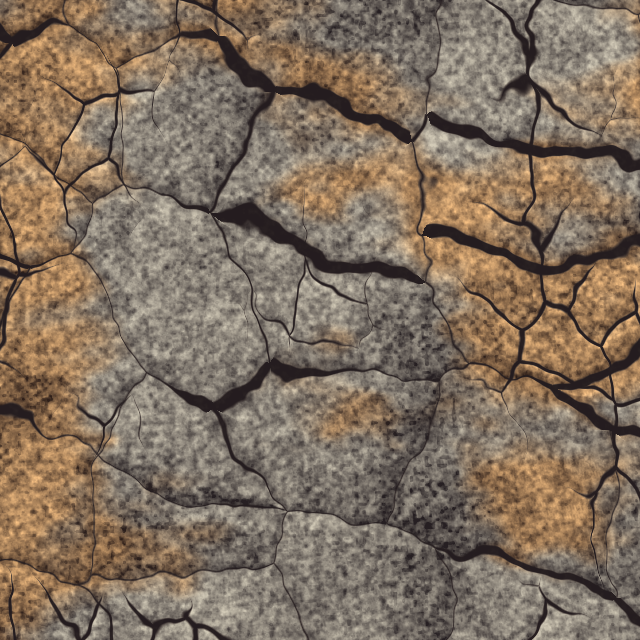
Give the GLSL for this texture, as a Shadertoy shader.

```glsl
// Weathered granite cliff: sunlit speckled blocks split by dark, irregular cracks.

const vec3 SHADOW  = vec3(0.13, 0.10, 0.11);
const vec3 SUNLIT  = vec3(0.74, 0.68, 0.60);
const vec3 OCHRE   = vec3(1.16, 0.98, 0.76);
const vec3 LICHEN  = vec3(0.96, 1.00, 1.03);
const vec2 SUN_DIR = vec2(-0.35, 0.94);

struct Rock {
    float height;   // relief of the surface
    float open;     // 0 inside a crack, 1 on solid stone
    float rim;      // 0 beside a wide crack, 1 away from it
    float id;       // random value of the block
};

float hash(vec2 p) {
    return fract(sin(dot(p, vec2(127.1, 311.7))) * 43758.5453);
}

vec2 hash2(vec2 p) {
    return vec2(hash(p), hash(p + 41.3));
}

float noise(vec2 p) {
    vec2 i = floor(p), f = fract(p);
    f = f * f * (3.0 - 2.0 * f);
    float low  = mix(hash(i), hash(i + vec2(1, 0)), f.x);
    float high = mix(hash(i + vec2(0, 1)), hash(i + vec2(1, 1)), f.x);
    return mix(low, high, f.y);
}

float fbm(vec2 p, int octaves) {
    float sum = 0.0, amp = 0.5, total = 0.0;
    for (int i = 0; i < octaves; i++) {
        sum += amp * noise(p);
        total += amp;
        amp *= 0.55;
        p = mat2(1.6, 1.2, -1.2, 1.6) * p + 5.7;
    }
    return sum / total;
}

// Returns border distance, cell random value and how level the border runs.
vec3 voronoi(vec2 p) {
    vec2 cell = floor(p), f = fract(p), nearCell, nearVec;
    float best = 9.0;
    for (int y = -1; y <= 1; y++)
    for (int x = -1; x <= 1; x++) {
        vec2 g = vec2(x, y);
        vec2 r = g + 0.1 + 0.8 * hash2(cell + g) - f;
        float d = dot(r, r);
        if (d < best) { best = d; nearCell = g; nearVec = r; }
    }
    float border = 9.0, level = 0.0;
    for (int y = -2; y <= 2; y++)
    for (int x = -2; x <= 2; x++) {
        vec2 g = nearCell + vec2(x, y);
        vec2 r = g + 0.1 + 0.8 * hash2(cell + g) - f;
        vec2 across = r - nearVec;
        if (dot(across, across) > 0.0001) {
            vec2 n = normalize(across);
            float d = dot(0.5 * (nearVec + r), n);
            if (d < border) { border = d; level = abs(n.y); }
        }
    }
    return vec3(border, hash(cell + nearCell + 9.1), level);
}

float crackMask(float dist, float width) {
    return smoothstep(width - 0.0018, width + 0.0018, dist);
}

Rock rockAt(vec2 p) {
    // Bend the joints and let the beds dip to the right
    vec2 bend = vec2(fbm(p * 3.5, 5), fbm(p * 3.5 + 17.0, 5)) - 0.5;
    vec2 q = p + 0.19 * bend;
    q.y += 0.22 * q.x;

    vec3 block = voronoi(q * vec2(3.6, 4.6) + 2.4);
    vec3 joint = voronoi(q * vec2(9.5, 6.5) + 7.3);
    float blockDist = block.x / 4.3;
    float jointDist = joint.x / 8.0;

    // Level cracks gape, upright ones and minor joints stay thin
    float gape = smoothstep(0.25, 0.7, noise(p * 5.0 + 3.1)) * smoothstep(0.2, 0.9, block.z);
    float split = smoothstep(0.35, 0.75, noise(p * 6.0 + 21.0));
    float blockOpen = crackMask(blockDist, mix(0.0008, 0.0095, gape));
    float jointOpen = crackMask(jointDist, mix(-0.003, 0.0035, split));

    float relief = 0.032 * (1.0 - exp(-blockDist / 0.022))
                 + 0.013 * (0.25 + split) * (1.0 - exp(-jointDist / 0.011))
                 + 0.060 * fbm(p * vec2(8.0, 6.0) + 4.0, 5);
    float rim = mix(1.0, smoothstep(-0.004, 0.026, blockDist), 0.35 + 0.65 * gape);
    return Rock(relief, blockOpen * jointOpen, rim, block.y);
}

void mainImage(out vec4 fragColor, in vec2 fragCoord) {
    vec2 p = fragCoord / iResolution.y;

    // Slope lighting from the upper left
    float e = 0.003;
    Rock rock = rockAt(p);
    vec2 slope = vec2(rockAt(p + vec2(e, 0)).height, rockAt(p + vec2(0, e)).height) - rock.height;
    float light = clamp(-dot(slope / e, SUN_DIR), -1.5, 1.1);

    // Mineral grain, dark flecks and broad weathering
    float grain = fbm(p * 115.0, 3) - 0.5;
    float weather = fbm(p * 6.0 + 31.0, 4) - 0.5;
    float flecks = smoothstep(0.58, 0.80, noise(p * 165.0 + 8.0)) * (0.6 - weather);
    float tone = 0.69 + 0.20 * light + 0.95 * grain + 0.45 * weather
               - 0.30 * flecks + 0.10 * (rock.id - 0.5);
    tone *= mix(0.5, 1.0, rock.rim);
    tone = mix(0.02 + 0.1 * max(grain, 0.0), max(tone, 0.04), rock.open);

    // Iron stains on some patches, cool lichen on the rest
    float stain = smoothstep(0.50, 0.70, fbm(p * vec2(3.5, 6.0) + 52.0, 4) + 0.08 * (1.0 - rock.rim));
    vec3 color = mix(SHADOW, SUNLIT, min(tone, 1.2));
    color *= mix(vec3(1), mix(LICHEN, OCHRE, stain), rock.open);
    fragColor = vec4(color, 1.0);
}
```
